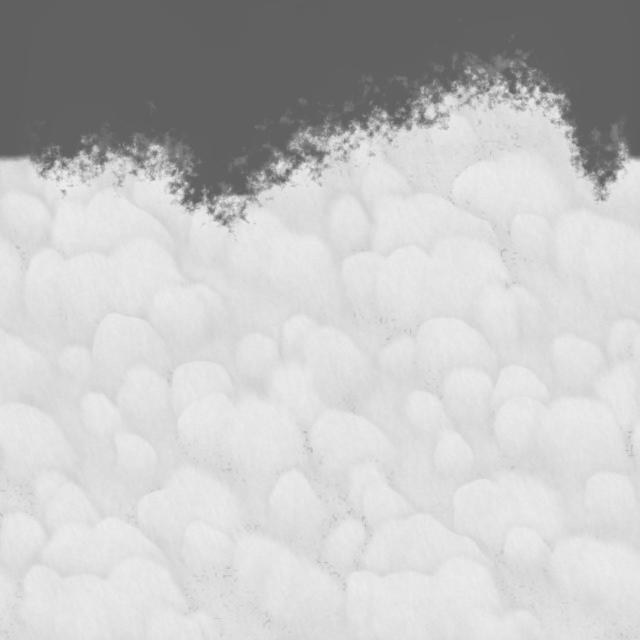
This texture is drawn by a three.js fragment shader. Its source:

```glsl
varying vec2 vUv;

const float SKY_GRAY = 0.378;
const float SNOW_LOW = 0.788;
const float SNOW_HIGH = 0.902;
const float BASE_HEIGHT = 0.752;
const vec2 TILE_CELLS = vec2(5.0, 6.0);   // mounds in one repeat
const float TILE_SIZE = 0.5;
const vec2 MOUND_RADIUS = vec2(0.66, 1.05); // in cells
const float MOUND_JITTER = 0.95;
const float LEAN = 0.34;
const float WARP = 0.026;
const float CREASE = 0.10;
const float SPRAY = 0.17;
const float GRAIN = 0.019;

float hash(vec2 p) {
  vec3 q = fract(vec3(p.xyx) * 0.1031);
  q += dot(q, q.yzx + 33.33);
  return fract((q.x + q.y) * q.z);
}

float noise(vec2 p) {
  vec2 i = floor(p);
  vec2 f = fract(p);
  f = f * f * (3.0 - 2.0 * f);
  float lower = mix(hash(i), hash(i + vec2(1.0, 0.0)), f.x);
  float upper = mix(hash(i + vec2(0.0, 1.0)), hash(i + 1.0), f.x);
  return mix(lower, upper, f.y);
}

float fbm(vec2 p) {
  float sum = 0.0;
  float weight = 0.5;
  for (int i = 0; i < 4; i++) {
    sum += weight * noise(p);
    p = mat2(1.6, 1.2, -1.2, 1.6) * p + 17.3;
    weight *= 0.55;
  }
  return sum / 1.01;
}

float bell(float x, float center, float width) {
  float d = (x - center) / width;
  return exp(-d * d);
}

// Height of the snow line: a hollow, a long rise, a steep fall and a notch
float crestHeight(float x) {
  float rise = smoothstep(0.42, 0.80, x) * (1.0 - smoothstep(0.84, 0.925, x));
  return BASE_HEIGHT + 0.115 * rise
    - 0.078 * bell(x, 0.35, 0.075)
    - 0.034 * bell(x, 0.94, 0.024)
    - 0.012 * bell(x, 0.09, 0.025);
}

// Overlapping leaning domes, laid from the back rows to the front rows
float moundShade(vec2 p) {
  vec2 bend = vec2(noise(p * 17.0), noise(p * 17.0 + 41.0)) - 0.5;
  bend += 0.3 * (vec2(noise(p * 45.0), noise(p * 45.0 + 23.0)) - 0.5);
  vec2 q = (p + WARP * bend) * TILE_CELLS / TILE_SIZE;
  float shade = 0.5;
  for (int j = 2; j >= -2; j--) {
    float row = floor(q.y) + float(j);
    float stagger = 0.5 * mod(row, 2.0);
    for (int i = -2; i <= 2; i++) {
      vec2 cell = vec2(floor(q.x - stagger) + float(i), row);
      vec2 id = mod(cell, TILE_CELLS);
      vec2 jitter = vec2(hash(id + 3.7), hash(id + 19.1)) - 0.5;
      float size = mix(0.55, 1.30, hash(id + 57.9));
      vec2 center = cell + vec2(0.5 + stagger, 0.5) + MOUND_JITTER * jitter;
      vec2 local = (q - center) / (MOUND_RADIUS * vec2(size, min(size, 1.15)));
      local.x += LEAN * local.y;
      float d = length(local);
      float edge = mix(0.07, 0.40, hash(id + 71.3));
      float base = smoothstep(-0.95, -0.10, local.y);
      float mask = (1.0 - smoothstep(1.0 - edge, 1.0, d)) * base;
      float rim = (1.0 - smoothstep(0.95, 1.30, d)) * base;
      float light = 0.62 + 0.36 * local.y - 0.14 * local.x * local.x;
      light += 0.22 * (hash(id + 88.1) - 0.5);
      shade = mix(shade - CREASE * rim, light, mask * 0.9);
    }
  }
  return clamp(shade, 0.0, 1.0);
}

void main() {
  vec2 p = vUv;

  // Snow surface with soft drifts, slanted streaks and fine grain
  float shade = moundShade(p);
  float snow = mix(SNOW_LOW, SNOW_HIGH, smoothstep(-0.15, 0.85, shade));
  snow += 0.035 * (fbm(p * 11.0) - 0.5);
  vec2 slant = vec2(p.x + 0.35 * p.y, p.y - 0.35 * p.x);
  snow += GRAIN * (noise(slant * vec2(190.0, 75.0)) - 0.5);
  snow += GRAIN * (noise(p * 330.0) - 0.5);

  // Sparse grit gathered in the shaded creases
  float grit = smoothstep(0.72, 0.92, noise(p * 240.0 + 9.0));
  float patches = smoothstep(0.50, 0.68, fbm(p * 9.0 + 5.0));
  snow -= 0.11 * grit * patches * (1.0 - smoothstep(0.25, 0.65, shade));

  // Powdery crest, smooth at both side borders
  float depth = crestHeight(p.x) - p.y;
  float rough = smoothstep(0.02, 0.11, p.x) * (1.0 - smoothstep(0.965, 0.995, p.x));
  float clumps = fbm(p * 32.0) - 0.5;
  float specks = fbm(p * 100.0 + 7.0) - 0.5;
  float powder = 0.40 * clumps + 0.60 * specks;
  float softness = mix(0.008, 0.036, rough);
  float cover = smoothstep(-softness, softness, depth + SPRAY * rough * powder);

  // Thin flying dust and faint mist above the crest
  float dust = smoothstep(-0.055, 0.01, depth + 0.16 * clumps + 0.10 * specks);
  cover = max(cover, 0.24 * rough * dust);
  float mist = exp(-12.0 * max(-depth, 0.0)) * fbm(p * 16.0 + 31.0);
  float sky = SKY_GRAY + 0.025 * rough * mist;

  gl_FragColor = vec4(vec3(mix(sky, snow, cover)), 1.0);
}
```
